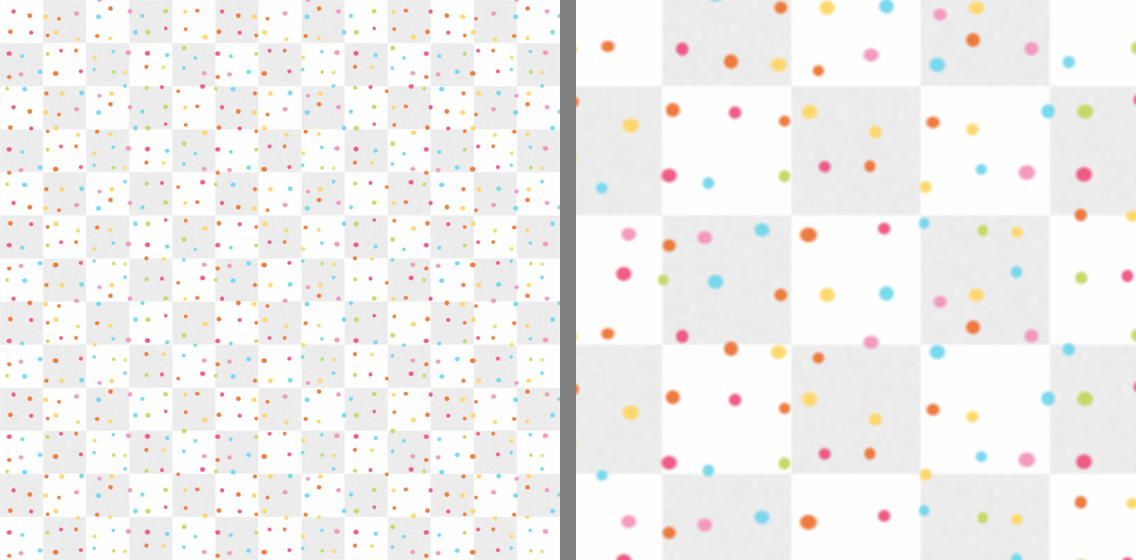
Left, the full canvas; right, a detail of the centre.
A three.js fragment shader for this pattern:

```glsl
#define CHECKS 13.0
#define CHECK_BLUR 0.016
#define TILE vec2(0.3724, 0.1710)
#define DOTS vec2(12.0, 5.0)
#define JITTER 0.62
#define DOT_MIN 0.0031
#define DOT_MAX 0.0043
#define DOT_BLUR 0.0017
#define GRAIN 0.016
#define WHITE vec3(0.998)
#define GRAY vec3(0.926)

varying vec2 vUv;

float hash(vec2 p) {
  vec3 q = fract(p.xyx * vec3(0.1031, 0.1030, 0.0973));
  q += dot(q, q.yzx + 33.33);
  return fract((q.x + q.y) * q.z);
}

float valueNoise(vec2 p) {
  vec2 i = floor(p);
  vec2 f = fract(p);
  f = f * f * (3.0 - 2.0 * f);
  float low = mix(hash(i), hash(i + vec2(1.0, 0.0)), f.x);
  float high = mix(hash(i + vec2(0.0, 1.0)), hash(i + vec2(1.0)), f.x);
  return mix(low, high, f.y);
}

// 1 on light squares, 0 on shaded ones
float checker(vec2 p) {
  vec2 wave = sin(3.14159265 * p * CHECKS);
  vec2 stripe = clamp(wave / (3.14159 * CHECK_BLUR), -1.0, 1.0);
  return 0.5 + 0.5 * stripe.x * stripe.y;
}

vec3 confettiColor(float pick) {
  if (pick < 0.22) return vec3(0.93, 0.45, 0.20); // orange
  if (pick < 0.39) return vec3(0.45, 0.84, 0.93); // cyan
  if (pick < 0.60) return vec3(0.93, 0.32, 0.50); // magenta
  if (pick < 0.75) return vec3(1.00, 0.84, 0.40); // yellow
  if (pick < 0.85) return vec3(0.95, 0.58, 0.73); // pink
  return vec3(0.77, 0.84, 0.38);                  // green
}

// Jittered dots on a grid whose hashes wrap once per tile
vec3 addConfetti(vec3 base, vec2 p) {
  vec2 spacing = TILE / DOTS;
  vec2 home = floor(p / spacing);
  vec3 color = base;
  for (int y = -1; y <= 1; y++) {
    for (int x = -1; x <= 1; x++) {
      vec2 cell = home + vec2(float(x), float(y));
      vec2 id = mod(cell + 0.5, DOTS) - 0.5;
      vec2 shift = vec2(hash(id + 7.3), hash(id + 41.7)) - 0.5;
      vec2 offset = p - (cell + 0.5 + JITTER * shift) * spacing;
      offset.x *= mix(0.85, 1.08, hash(id + 63.1));
      float radius = mix(DOT_MIN, DOT_MAX, hash(id + 19.9));
      float cover = 1.0 - smoothstep(radius - DOT_BLUR, radius + DOT_BLUR, length(offset));

      // Golden-ratio steps keep the colours evenly shared
      float pick = fract((id.x + DOTS.x * id.y) * 0.618034 + 0.3 * hash(id + 88.2));
      color = mix(color, confettiColor(pick), 0.94 * cover);
    }
  }
  return color;
}

void main() {
  float light = checker(vUv);
  vec3 color = mix(GRAY, WHITE, light);

  // Faint grain on the shaded squares
  color += GRAIN * (1.0 - light) * (valueNoise(vUv * 300.0) - 0.5);

  gl_FragColor = vec4(addConfetti(color, vUv), 1.0);
}
```
